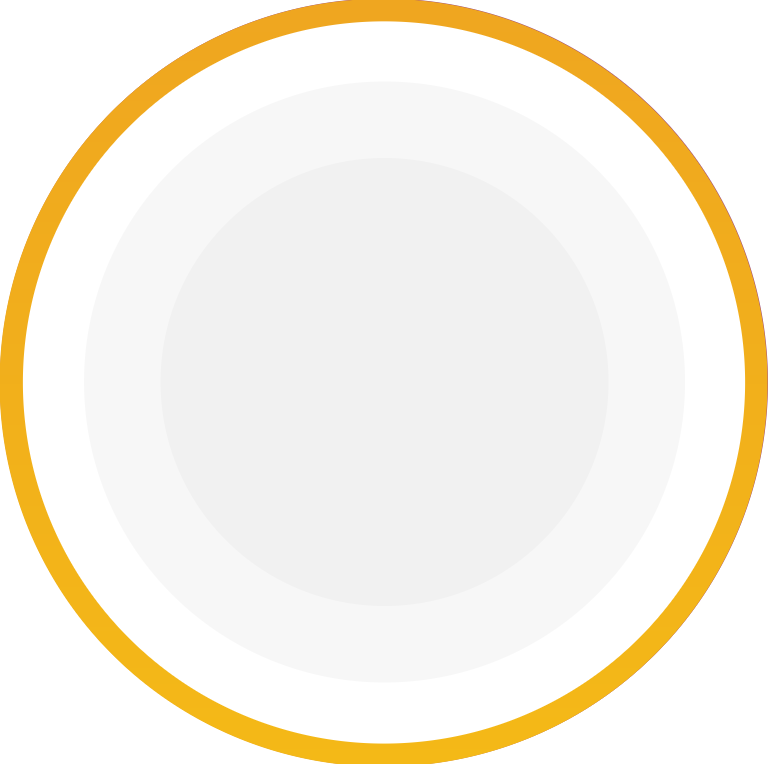
A WebGL 1 fragment shader for this background:

```glsl
precision highp float;
// Golden ring with a vertical gradient around two pale concentric grey discs on white.

uniform vec2 u_resolution;

// Lengths are fractions of the canvas width, measured from its centre.
const vec2 RING_CENTER = vec2(0.0, -0.0006);
const float RING_OUTER = 0.5;
const float RING_INNER = 0.4702;
const vec2 RIM_OFFSET = vec2(0.0006, 0.0004);
const vec2 DISC_CENTER = vec2(0.0007, 0.0);
const float OUTER_DISC_RADIUS = 0.3913;
const float INNER_DISC_RADIUS = 0.2917;

const vec3 WHITE = vec3(1.0);
const vec3 GOLD_TOP = vec3(0.937, 0.651, 0.125);
const vec3 GOLD_BOTTOM = vec3(0.957, 0.725, 0.090);
const vec3 RIM_PURPLE = vec3(0.62, 0.30, 0.50);
const vec3 OUTER_DISC_GREY = vec3(0.969);
const vec3 INNER_DISC_GREY = vec3(0.945);

// Antialiased coverage of a disc, with an edge one pixel wide.
float discMask(vec2 p, vec2 center, float radius) {
    float signedDistance = length(p - center) - radius;
    return clamp(0.5 - signedDistance * u_resolution.x, 0.0, 1.0);
}

void main() {
    vec2 p = (gl_FragCoord.xy - 0.5 * u_resolution) / u_resolution.x;
    float height = gl_FragCoord.y / u_resolution.y;
    vec3 gold = mix(GOLD_BOTTOM, GOLD_TOP, height);

    // Ring: a thin purple rim shows past the gold at the upper right.
    vec3 color = mix(WHITE, RIM_PURPLE, discMask(p, RING_CENTER, RING_OUTER));
    color = mix(color, gold, discMask(p, RING_CENTER - RIM_OFFSET, RING_OUTER));
    color = mix(color, WHITE, discMask(p, RING_CENTER, RING_INNER));

    // Pale discs inside the ring.
    color = mix(color, OUTER_DISC_GREY, discMask(p, DISC_CENTER, OUTER_DISC_RADIUS));
    color = mix(color, INNER_DISC_GREY, discMask(p, DISC_CENTER, INNER_DISC_RADIUS));

    gl_FragColor = vec4(color, 1.0);
}
```
